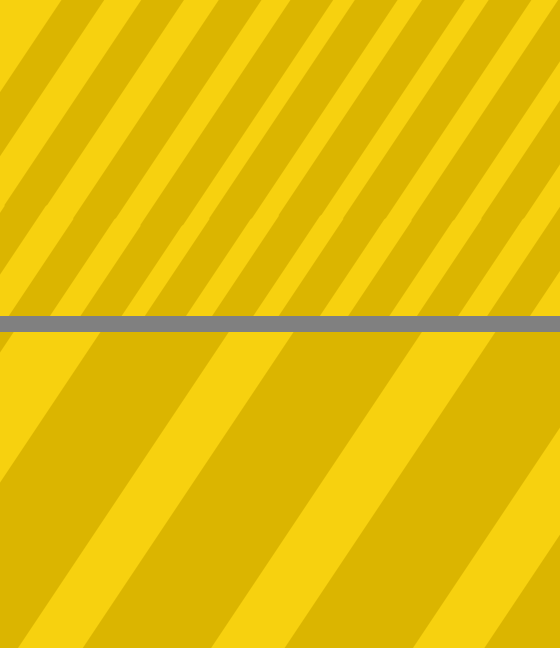
Top: the whole. Bottom: its middle third, enlarged.
Write a Shadertoy shader that draws this pattern.

```glsl
const int STRIPES = 10;
const vec3 YELLOW = vec3(0.97, 0.82, 0.06);
const vec3 OCHRE = vec3(0.86, 0.71, 0.00);

// Lengths are fractions of the canvas height
const float SLANT = 0.667;
const float FIRST_EDGE = 0.1944;
const float PITCH = 0.2238;
const float STRIPE_WIDTH = 0.1354;
const float TRIM = 0.0025;

// Uneven spacing: shift of each stripe from a regular pitch
const float DRIFT[STRIPES] = float[](
    0.0, 0.0286, 0.0501, 0.0532, 0.0331,
    0.0222, 0.0091, 0.0052, -0.0010, 0.0);

float softBelow(float value, float limit, float blur) {
    return 1.0 - smoothstep(limit - blur, limit + blur, value);
}

// Height of the small notch, wavering along the first stripes
float notchHeight(float index) {
    float quarterTurn = 1.570796;
    return 0.308 + 0.042 * cos(quarterTurn * (index - 1.0)) * exp2(0.5 - 0.5 * index);
}

// Coverage of one slanted stripe, slightly narrower below its notch
float stripe(float across, float height, int i, float pixel) {
    float index = float(i);
    float left = FIRST_EDGE + PITCH * index + DRIFT[i];
    float hasNotch = i < STRIPES - 1 ? 1.0 : 0.0;
    float trim = TRIM * hasNotch * softBelow(height, notchHeight(index), pixel);
    float halfWidth = 0.5 * STRIPE_WIDTH - trim;
    float offset = abs(across - left - 0.5 * STRIPE_WIDTH) - halfWidth;
    float distanceToEdge = offset / length(vec2(1.0, SLANT));
    return softBelow(distanceToEdge, 0.0, 0.7 * pixel);
}

void mainImage(out vec4 fragColor, in vec2 fragCoord) {
    float pixel = 1.0 / iResolution.y;
    vec2 p = fragCoord * pixel;

    // Slide each row so the slanted stripes stand upright
    float across = p.x + SLANT * (1.0 - p.y);

    float coverage = 0.0;
    for (int i = 0; i < STRIPES; i++) {
        coverage = max(coverage, stripe(across, p.y, i, pixel));
    }
    fragColor = vec4(mix(YELLOW, OCHRE, coverage), 1.0);
}
```
